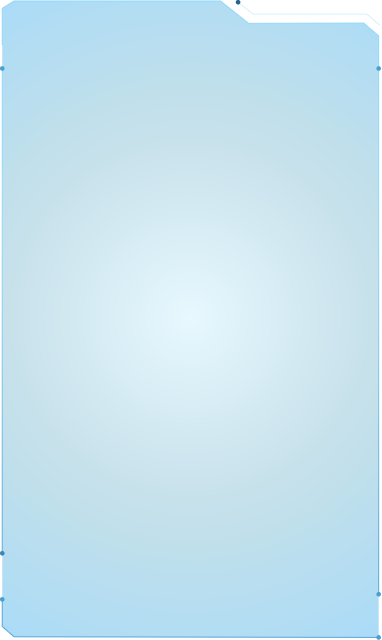
Write a Shadertoy shader that draws this background.

```glsl
// Pale blue notched panel with a soft radial glow, thin cyan outline and node dots.

const float ASPECT = 0.5977;
const int CORNERS = 9;
const vec3 WHITE = vec3(1.0);

// Panel outline, clockwise from the upper left, in units of canvas height
const vec2 PANEL[CORNERS] = vec2[CORNERS](
    vec2(0.0035, 0.987), vec2(0.022, 0.9985), vec2(0.345, 0.9985),
    vec2(0.389, 0.9635), vec2(0.569, 0.964), vec2(0.5925, 0.944),
    vec2(0.5925, 0.004), vec2(0.022, 0.005), vec2(0.0035, 0.021));

float segmentDistance(vec2 p, vec2 a, vec2 b) {
    vec2 ap = p - a, ab = b - a;
    return length(ap - ab * clamp(dot(ap, ab) / dot(ab, ab), 0.0, 1.0));
}

// Signed distance to the panel, negative inside
float panelDistance(vec2 p) {
    float d = 10.0, side = 1.0;
    for (int i = 0; i < CORNERS; i++) {
        vec2 a = PANEL[i], b = PANEL[(i + 1) % CORNERS];
        d = min(d, segmentDistance(p, a, b));
        if ((a.y > p.y) != (b.y > p.y)) {
            float crossing = a.x + (p.y - a.y) * (b.x - a.x) / (b.y - a.y);
            if (p.x < crossing) side = -side;
        }
    }
    return side * d;
}

float coverage(float d, float pixel) {
    return clamp(0.5 - d / pixel, 0.0, 1.0);
}

float band(float y, float low, float high) {
    return step(low, y) * step(y, high);
}

// Radial blend from near white through grey blue to sky blue
vec3 glowColor(float r) {
    vec3 c = mix(vec3(0.91, 0.97, 0.998), vec3(0.845, 0.92, 0.947), smoothstep(-0.04, 0.18, r));
    c = mix(vec3(0.908, 0.972, 0.998), vec3(0.785, 0.885, 0.922), clamp(r / 0.273, 0.0, 1.0));
    c = mix(c, vec3(0.75, 0.875, 0.922), clamp((r - 0.273) / 0.087, 0.0, 1.0));
    return mix(c, vec3(0.67, 0.86, 0.97), clamp((r - 0.36) / 0.21, 0.0, 1.0));
}

// Outline strength, with breaks along the two sides
float outlineMask(vec2 p) {
    float leftGap = band(p.y, 0.893, 0.93) + band(p.y, 0.064, 0.135);
    float rightGap = band(p.y, 0.008, 0.072);
    return 1.0 - (p.x < 0.5 * ASPECT ? leftGap * step(p.x, 0.01)
                                     : rightGap * step(0.585, p.x));
}

void addDot(inout vec3 color, vec2 p, vec2 center, vec3 tint, float pixel) {
    color = mix(color, tint, coverage(length(p - center) - 0.0036, pixel));
}

void mainImage(out vec4 fragColor, in vec2 fragCoord) {
    vec2 p = fragCoord / iResolution.xy * vec2(ASPECT, 1.0);
    float pixel = 1.0 / iResolution.y;

    // Panel fill
    float d = panelDistance(p);
    vec3 glow = glowColor(length(p - vec2(0.297, 0.504)));
    vec3 color = mix(WHITE, glow, coverage(d, pixel));

    // Outline, darker toward the bottom
    vec3 lineColor = mix(vec3(0.27, 0.61, 0.82), vec3(0.53, 0.84, 0.99),
                         smoothstep(0.0, 0.75, p.y));
    float outline = coverage(abs(d) - 0.0008, pixel) * outlineMask(p);
    color = mix(color, lineColor, 0.85 * outline);

    // Pale accent line above the notch
    vec2 start = vec2(0.3725, 0.9965), left = vec2(0.396, 0.978);
    vec2 right = vec2(0.574, 0.978), end = vec2(0.594, 0.961);
    float accent = min(segmentDistance(p, start, left),
                   min(segmentDistance(p, left, right), segmentDistance(p, right, end)));
    color = mix(color, vec3(0.7, 0.9, 0.97), 0.7 * coverage(accent - 0.0006, pixel));

    // Node dots: a mirrored upper pair, then the lower nodes
    vec3 nodeColor = vec3(0.29, 0.63, 0.82);
    vec2 mirrored = vec2(abs(p.x - 0.298), p.y);
    addDot(color, mirrored, vec2(0.2945, 0.893), nodeColor, pixel);
    addDot(color, p, vec2(0.0035, 0.1355), vec3(0.24, 0.53, 0.72), pixel);
    addDot(color, p, vec2(0.0035, 0.0635), nodeColor, pixel);
    addDot(color, p, vec2(0.5925, 0.0715), nodeColor, pixel);
    addDot(color, p, vec2(0.5925, 0.004), nodeColor, pixel);
    addDot(color, p, start, vec3(0.15, 0.39, 0.56), pixel);

    fragColor = vec4(color, 1.0);
}
```
